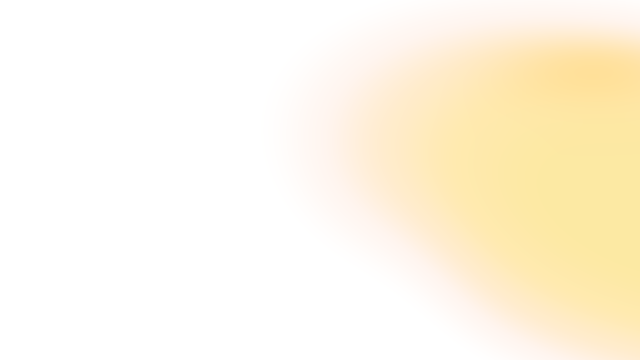
Reproduce this background procedurally as a Shadertoy shader.

```glsl
// A soft honey-yellow glow with a peach rim, leaning in from the right on white.

// Positions use canvas heights, on a 16:9 frame.
const float ASPECT = 16.0 / 9.0;

// Main glow: a leaning ellipse
const vec2 GLOW_CENTER = vec2(1.852, 0.419);
const vec2 GLOW_REACH = vec2(0.961, 0.540);
const float GLOW_LEAN = -0.345;

// Flattening of the lower left rim
const vec2 DENT_CENTER = vec2(1.134, 0.233);
const float DENT_SIZE = 0.24;
const float DENT_DEPTH = 0.09;

// Warm spot near the upper right
const vec2 AMBER_CENTER = vec2(1.650, 0.802);
const vec2 AMBER_SIZE = vec2(0.27, 0.105);
const float AMBER_STRENGTH = 0.75;

const vec3 WHITE = vec3(1.0);
const vec3 BLUSH = vec3(1.0, 0.955, 0.930);
const vec3 PEACH = vec3(1.0, 0.925, 0.810);
const vec3 HONEY = vec3(1.0, 0.917, 0.690);
const vec3 LEMON = vec3(0.990, 0.912, 0.640);
const vec3 AMBER = vec3(1.0, 0.865, 0.560);

// Bell-shaped falloff around a point
float bell(vec2 p, vec2 center, vec2 size) {
    vec2 d = (p - center) / size;
    return exp(-dot(d, d));
}

// Normalised radius of the glow: 0 at its center, 1 on its rim
float glowRadius(vec2 p) {
    vec2 d = (p - GLOW_CENTER) / GLOW_REACH;
    float q = dot(d, d) - 2.0 * GLOW_LEAN * d.x * d.y;
    float radius = sqrt(q / (1.0 - GLOW_LEAN * GLOW_LEAN));
    return radius + DENT_DEPTH * bell(p, DENT_CENTER, vec2(DENT_SIZE));
}

// Color from the lemon core out to white
vec3 glowColor(float radius) {
    vec3 color = mix(LEMON, HONEY, smoothstep(0.35, 0.68, radius));
    color = mix(color, PEACH, smoothstep(0.60, 0.87, radius));
    color = mix(color, BLUSH, smoothstep(0.81, 1.01, radius));
    return mix(color, WHITE, smoothstep(0.93, 1.20, radius));
}

void mainImage(out vec4 fragColor, in vec2 fragCoord) {
    vec2 p = fragCoord / iResolution.xy * vec2(ASPECT, 1.0);
    float radius = glowRadius(p);
    vec3 color = glowColor(radius);

    // The warm spot fades out before the rim
    float amber = AMBER_STRENGTH * bell(p, AMBER_CENTER, AMBER_SIZE);
    amber *= 1.0 - smoothstep(0.75, 1.05, radius);
    color = mix(color, AMBER, amber);

    fragColor = vec4(color, 1.0);
}
```
